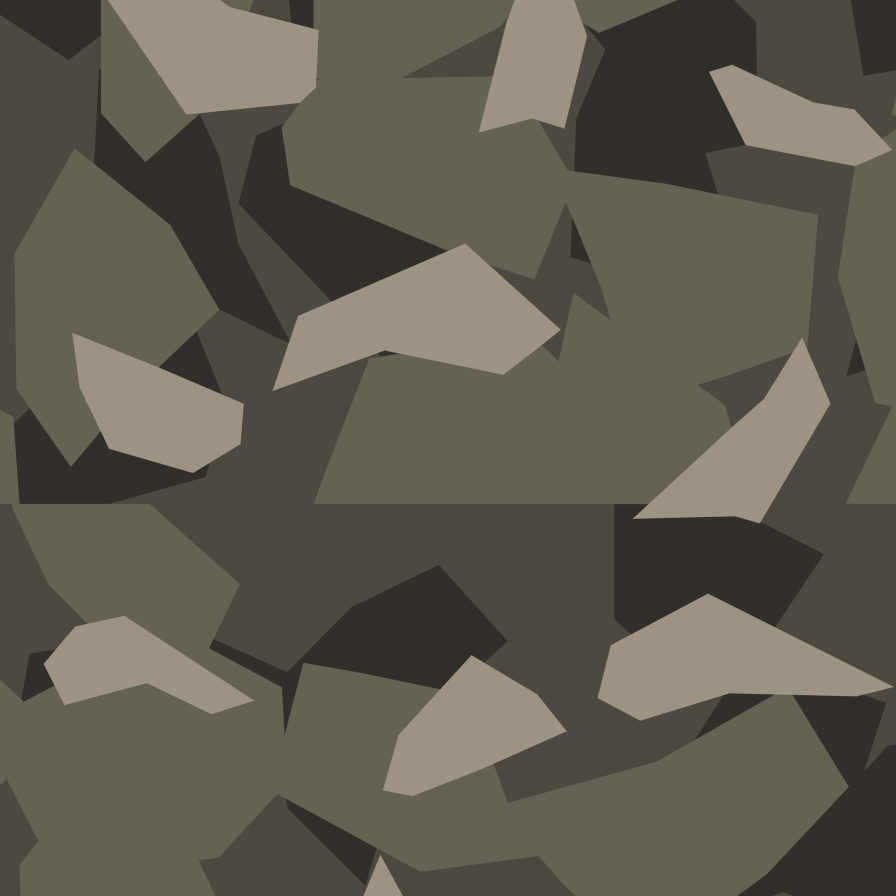
Give the GLSL for this pattern, as a Shadertoy shader.

```glsl
// Angular four-tone camouflage: flat, hard-edged patches over a brown ground.
// Each layer scatters bent, irregular polygons on a jittered grid; the two
// large layers are also trimmed by straight seams, as in joined cloth panels.

#define BROWN  vec3(0.305, 0.287, 0.250)
#define DARK   vec3(0.198, 0.186, 0.165)
#define OLIVE  vec3(0.395, 0.380, 0.327)
#define LIGHT  vec3(0.610, 0.578, 0.508)
#define DARK_SIZE  vec2(0.21, 0.11)
#define OLIVE_SIZE vec2(0.22, 0.13)
#define LIGHT_SIZE vec2(0.17, 0.062)
#define LARGE_CELL 0.30
#define LIGHT_CELL 0.36
#define SEAM_Y     0.4375
#define CUT_CHANCE 0.25

const int CORNERS = 7;
const float TAU = 6.2831853;

vec2 hash2(vec2 p) {
    return fract(sin(vec2(dot(p, vec2(127.1, 311.7)),
                          dot(p, vec2(269.5, 183.3)))) * 43758.5453);
}

// Corner of an irregular polygon, stretched to size and bent along its length
vec2 corner(int i, vec2 key, vec2 size, float bend) {
    vec2 rnd = hash2(key + float(i) * vec2(7.31, 3.17));
    float angle = TAU * (float(i) + 0.7 * (rnd.x - 0.5)) / float(CORNERS);
    vec2 v = mix(0.55, 1.1, rnd.y) * vec2(cos(angle), sin(angle));
    v.y += bend * (v.x * v.x - 0.4);
    return v * size;
}

// Signed distance to the polygon, negative inside
float patchDistance(vec2 p, vec2 key, vec2 size, float bend) {
    float nearest = 1e3;
    float side = 1.0;
    vec2 a = corner(CORNERS - 1, key, size, bend);
    for (int i = 0; i < CORNERS; i++) {
        vec2 b = corner(i, key, size, bend);
        vec2 edge = a - b;
        vec2 w = p - b;
        vec2 off = w - edge * clamp(dot(w, edge) / dot(edge, edge), 0.0, 1.0);
        nearest = min(nearest, dot(off, off));
        // Flip the sign at each edge crossed by a horizontal ray
        bvec3 crossing = bvec3(p.y >= b.y, p.y < a.y, edge.x * w.y > edge.y * w.x);
        if (all(crossing) || all(not(crossing))) side = -side;
        a = b;
    }
    return side * sqrt(nearest);
}

// Distance to the union of all patches of one layer
float layerDistance(vec2 p, float seed, float cell, vec2 size, float maxBend, bool trimmed) {
    float d = 1e3;
    vec2 home = floor(p / cell);
    for (int y = -1; y <= 1; y++)
    for (int x = -1; x <= 1; x++) {
        vec2 id = home + vec2(x, y);
        vec2 key = id + seed;
        vec2 center = (id + 0.25 + 0.5 * hash2(key)) * cell;
        vec2 q = p - center;
        if (length(q) > 1.5 * size.x) continue;

        vec2 pose = hash2(key + 41.7);
        vec2 form = hash2(key + 83.9);
        float angle = TAU * pose.x;
        float c = cos(angle), s = sin(angle);
        vec2 local = vec2(c * q.x + s * q.y, c * q.y - s * q.x);
        float bend = maxBend * (form.x < 0.5 ? -1.0 : 1.0) * mix(0.5, 1.0, form.y);
        float shape = patchDistance(local, key + 17.3, size * mix(0.85, 1.15, pose.y), bend);

        if (trimmed) {
            // Keep each patch on its own side of the horizontal seam
            float above = center.y > SEAM_Y ? 1.0 : -1.0;
            shape = max(shape, above * (SEAM_Y - p.y));
            // Give some patches a straight vertical side
            if (fract(form.x * 7.0) < CUT_CHANCE) shape = max(shape, -q.x - 0.4 * size.y);
        }
        d = min(d, shape);
    }
    return d;
}

// Soft coverage across about one pixel
float cover(float d) {
    float edge = 0.7 / iResolution.y;
    return 1.0 - smoothstep(-edge, edge, d);
}

void mainImage(out vec4 fragColor, in vec2 fragCoord) {
    vec2 p = fragCoord / iResolution.y;

    vec3 color = BROWN;
    color = mix(color, DARK, cover(layerDistance(p, 11.0, LARGE_CELL, DARK_SIZE, 0.6, true)));
    color = mix(color, OLIVE, cover(layerDistance(p, 57.0, LARGE_CELL, OLIVE_SIZE, 0.4, true)));
    color = mix(color, LIGHT, cover(layerDistance(p, 93.0, LIGHT_CELL, LIGHT_SIZE, 1.5, false)));

    fragColor = vec4(color, 1.0);
}
```
